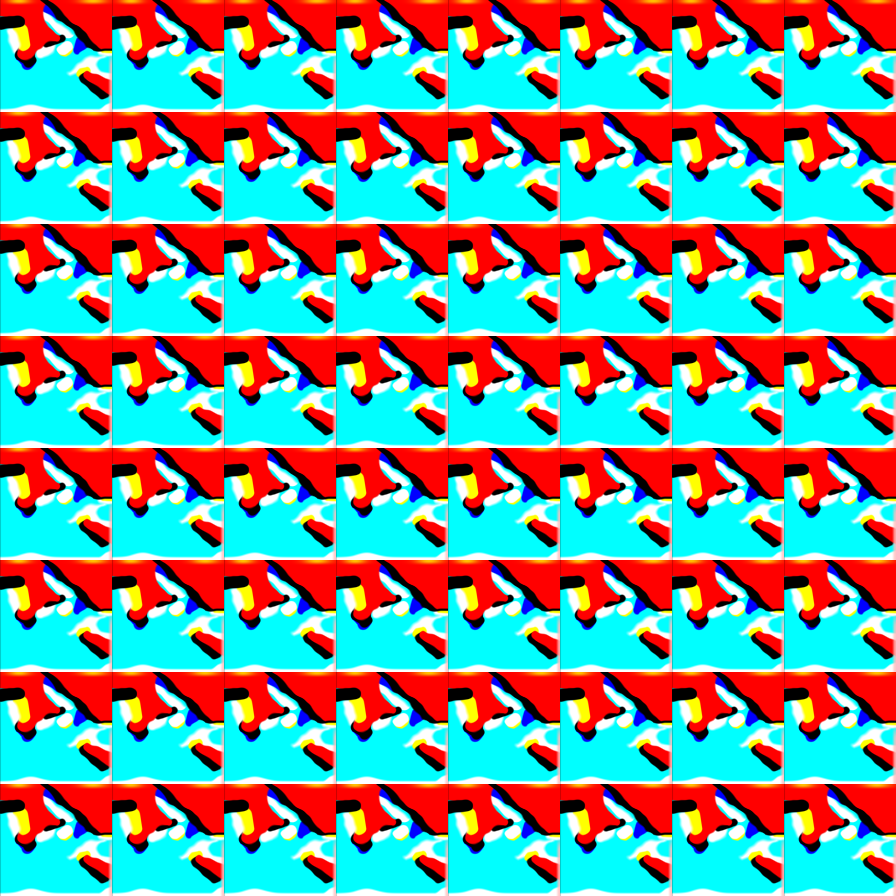
Reproduce this pattern procedurally as a Shadertoy shader.

```glsl
// Eight by eight tiles of hard-edged red, black and cyan blobs with white, yellow and blue fringes.

const vec3 CYAN = vec3(0.0, 1.0, 1.0);
const vec3 RED = vec3(1.0, 0.0, 0.0);
const vec3 BLACK = vec3(0.0);
const vec3 WHITE = vec3(1.0);
const vec3 YELLOW = vec3(1.0, 1.0, 0.0);
const vec3 BLUE = vec3(0.0, 0.0, 1.0);

float hash(vec2 cell) {
    return fract(sin(dot(cell, vec2(127.1, 311.7))) * 43758.5453);
}

// Value noise that wraps after n cells
float noise(vec2 p, float n) {
    vec2 i = floor(p * n), f = fract(p * n);
    f = f * f * (3.0 - 2.0 * f);
    vec2 a = mod(i, n), b = mod(i + 1.0, n);
    return mix(mix(hash(a), hash(vec2(b.x, a.y)), f.x),
               mix(hash(vec2(a.x, b.y)), hash(b), f.x), f.y);
}

// Capsule from a to b whose radius runs from ra to rb
float bar(vec2 p, vec2 a, vec2 b, float ra, float rb) {
    vec2 ab = b - a;
    float t = clamp(dot(p - a, ab) / dot(ab, ab), 0.0, 1.0);
    return length(p - a - ab * t) - mix(ra, rb, t);
}

float smin(float a, float b, float k) {
    float h = max(k - abs(a - b), 0.0) / k;
    return min(a, b) - 0.25 * k * h * h;
}

void paint(inout vec3 col, vec3 ink, float d, float soft) {
    col = mix(col, ink, smoothstep(soft, -soft, d));
}

void mainImage(out vec4 fragColor, in vec2 fragCoord) {
    // Tile coordinates, measured down from the upper left corner
    vec2 tile = fract(fragCoord / iResolution.xy * 8.0);
    tile.y = 1.0 - tile.y;
    float aa = max(6.0 / iResolution.y, 0.008);

    // Slightly ragged outlines
    vec2 p = tile + 0.022 * (vec2(noise(tile, 16.0), noise(tile + 0.37, 16.0)) - 0.5);
    vec3 col = CYAN;

    // White fringes beside the left figure
    paint(col, WHITE, bar(p, vec2(0.12, 0.31), vec2(0.15, 0.41), 0.055, 0.06), 0.02);
    paint(col, WHITE, bar(p, vec2(0.37, 0.47), vec2(0.45, 0.42), 0.045, 0.05), 0.015);
    paint(col, YELLOW, bar(p, vec2(0.57, 0.46), vec2(0.61, 0.44), 0.05, 0.045), aa);
    paint(col, WHITE, bar(p, vec2(0.56, 0.45), vec2(0.61, 0.42), 0.045, 0.045), aa);

    // Slanted white streak with cyan and blue upper rim
    paint(col, WHITE, bar(p, vec2(0.40, 0.12), vec2(0.61, 0.29), 0.05, 0.055), aa);
    paint(col, CYAN, bar(p, vec2(0.43, 0.09), vec2(0.66, 0.28), 0.035, 0.025), 0.015);
    paint(col, BLUE, bar(p, vec2(0.38, 0.06), vec2(0.60, 0.19), 0.045, 0.02), aa);
    paint(col, BLUE, bar(p, vec2(0.74, 0.38), vec2(0.69, 0.45), 0.065, 0.03), aa);

    // Left figure: shadow first, then red body
    float lobe = bar(p, vec2(0.23, 0.48), vec2(0.26, 0.53), 0.095, 0.065);
    float armTip = bar(p, vec2(0.42, 0.38), vec2(0.56, 0.35), 0.04, 0.035);
    paint(col, BLUE, bar(p, vec2(0.23, 0.50), vec2(0.25, 0.55), 0.09, 0.065), aa);
    paint(col, BLACK, smin(lobe, armTip, 0.04), aa);
    float body = bar(p, vec2(-0.1, 0.0), vec2(0.25, 0.0), 0.15, 0.16);
    body = smin(body, bar(p, vec2(0.28, 0.08), vec2(0.33, 0.32), 0.09, 0.1), 0.06);
    body = smin(body, bar(p, vec2(0.32, 0.34), vec2(0.23, 0.46), 0.09, 0.075), 0.04);
    body = smin(body, bar(p, vec2(0.36, 0.28), vec2(0.51, 0.34), 0.07, 0.035), 0.04);
    paint(col, RED, body, aa);
    paint(col, YELLOW, bar(p, vec2(0.18, 0.27), vec2(0.21, 0.40), 0.06, 0.055), aa);
    paint(col, WHITE, bar(p, vec2(0.10, 0.30), vec2(0.13, 0.39), 0.04, 0.05), 0.02);
    paint(col, CYAN, bar(p, vec2(0.0, 0.31), vec2(0.03, 0.46), 0.06, 0.08), 0.02);
    paint(col, BLACK, bar(p, vec2(0.01, 0.21), vec2(0.16, 0.19), 0.055, 0.06), aa);

    // Red wedge on the right with its black slanted rim
    float slope = dot(p - vec2(0.44, 0.0), vec2(-0.69, 0.72)) + 0.01 * sin(p.y * 28.0);
    paint(col, WHITE, bar(p, vec2(0.90, 0.46), vec2(1.02, 0.47), 0.03, 0.05), 0.015);
    paint(col, YELLOW, bar(p, vec2(0.92, 0.45), vec2(1.02, 0.45), 0.025, 0.035), aa);
    paint(col, BLACK, max(slope - 0.062, p.y - 0.46), aa);
    paint(col, RED, max(slope, p.y - 0.44), aa);

    // Lower right: white arc, cyan eyelet, red bar over black
    float arc = bar(p, vec2(0.62, 0.65), vec2(0.80, 0.57), 0.015, 0.055);
    arc = smin(arc, bar(p, vec2(0.80, 0.57), vec2(0.93, 0.51), 0.05, 0.015), 0.03);
    arc = smin(arc, bar(p, vec2(0.78, 0.61), vec2(1.02, 0.70), 0.05, 0.055), 0.03);
    paint(col, WHITE, arc, 0.02);
    paint(col, CYAN, bar(p, vec2(0.92, 0.58), vec2(1.04, 0.58), 0.06, 0.08), 0.015);
    paint(col, YELLOW, bar(p, vec2(0.73, 0.65), vec2(0.78, 0.63), 0.045, 0.035), aa);
    paint(col, BLACK, bar(p, vec2(0.765, 0.70), vec2(0.92, 0.815), 0.055, 0.065), aa);
    paint(col, RED, bar(p, vec2(0.78, 0.67), vec2(1.02, 0.80), 0.04, 0.06), aa);

    // Tile borders: white foot, pink right side, orange glow along the top
    float foot = 0.975 - 0.04 * exp(-pow((p.x - 0.28) / 0.12, 2.0))
                       - 0.06 * smoothstep(0.88, 1.0, p.x);
    paint(col, WHITE, foot - tile.y, 0.012);
    float side = smoothstep(0.96, 0.995, tile.x) * smoothstep(0.45, 0.6, tile.y);
    col = mix(col, vec3(1.0, 0.75, 0.75), 0.85 * side);
    float glow = exp(-pow((tile.x - 0.17) / 0.1, 2.0)) + exp(-pow((tile.x - 0.83) / 0.12, 2.0));
    col = mix(col, vec3(1.0, 0.75, 0.0), glow * smoothstep(0.05, 0.01, tile.y));
    col *= 1.0 - 0.25 * smoothstep(0.015, 0.0, tile.x);

    fragColor = vec4(col, 1.0);
}
```
